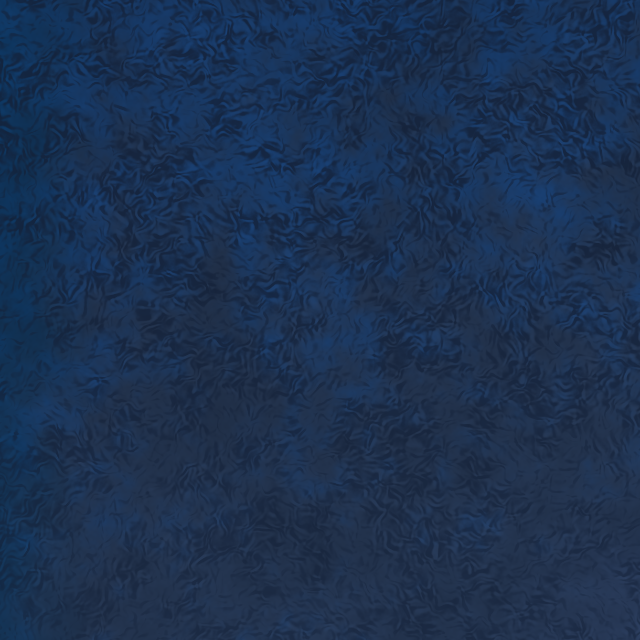
Reproduce this texture procedurally as a WebGL 1 fragment shader.

```glsl
precision highp float;
// Dark blue crinkled leather: short broken creases over soft blotches of navy.
uniform vec2 u_resolution;

const float CELLS = 56.0;
const vec3 SLATE = vec3(0.138, 0.203, 0.308);
const vec3 COBALT = vec3(0.088, 0.222, 0.400);
const vec3 TEAL = vec3(0.030, 0.195, 0.345);
const vec3 HAZE = vec3(0.170, 0.240, 0.370);
const vec3 CREASE = vec3(0.078, 0.130, 0.222);

float hash(vec2 p, float seed) {
  vec3 q = fract(vec3(p.xyx) * 0.1031 + seed * 0.137);
  q += dot(q, q.yzx + 33.33);
  return fract((q.x + q.y) * q.z);
}

float noise(vec2 p, float seed) {
  vec2 i = floor(p);
  vec2 f = p - i;
  f = f * f * (3.0 - 2.0 * f);
  float low = mix(hash(i, seed), hash(i + vec2(1.0, 0.0), seed), f.x);
  float high = mix(hash(i + vec2(0.0, 1.0), seed), hash(i + vec2(1.0), seed), f.x);
  return mix(low, high, f.y);
}

float fbm(vec2 p, float seed) {
  float sum = 0.0;
  float gain = 0.5;
  for (int octave = 0; octave < 4; octave++) {
    sum += gain * noise(p, seed + float(octave));
    p = mat2(0.8, 0.6, -0.6, 0.8) * p * 2.03 + 7.1;
    gain *= 0.5;
  }
  return sum / 0.9375;
}

// One short wave packet, long along its angle and narrow across it.
float wrinkle(vec2 d, float angle, float phase) {
  vec2 along = vec2(cos(angle), sin(angle));
  float u = dot(d, along);
  float v = dot(d, vec2(-along.y, along.x));
  v += 0.5 * u * u * (phase - 0.5);
  float window = max(0.0, 1.0 - 1.3 * u * u - 4.0 * v * v);
  return window * window * cos(9.0 * v + 6.2832 * phase);
}

// Sums scattered wrinkles whose angle follows a slowly turning flow.
float wrinkleField(vec2 p) {
  vec2 cell = floor(p);
  float sum = 0.0;
  for (int y = -1; y <= 1; y++) {
    for (int x = -1; x <= 1; x++) {
      vec2 id = cell + vec2(float(x), float(y));
      float flow = 0.4 + 3.6 * (noise(id / 9.0, 21.0) - 0.5);
      for (int k = 0; k < 2; k++) {
        float seed = 3.0 + 5.0 * float(k);
        vec2 center = id + vec2(hash(id, seed), hash(id, seed + 1.0));
        float angle = flow + 2.0 * (hash(id, seed + 2.0) - 0.5);
        sum += wrinkle(p - center, angle, hash(id, seed + 3.0));
      }
    }
  }
  return sum;
}

// Broad colour: cobalt above, slate below, teal left edge, hazy lower right.
vec3 baseColor(vec2 uv) {
  float blotch = fbm(uv * 6.0, 31.0) - 0.5;
  float patches = fbm(uv * 26.0, 41.0) - 0.5;
  float height = uv.y - 0.25 * uv.x;
  float blue = smoothstep(0.0, 1.05, height + 0.45 * blotch + 1.1 * patches);
  vec3 color = mix(SLATE, COBALT, blue);
  float edge = 1.0 - smoothstep(0.0, 0.15, uv.x + 0.15 * blotch);
  color = mix(color, TEAL, 0.6 * edge);
  float corner = 1.0 - smoothstep(0.0, 0.28, length(uv - vec2(1.0, 0.0)));
  color = mix(color, HAZE, 0.6 * corner);
  return color * (1.0 + 0.22 * blotch + 0.15 * patches);
}

void main() {
  vec2 uv = gl_FragCoord.xy / u_resolution;
  vec2 warp = vec2(noise(uv * 60.0, 51.0), noise(uv * 60.0, 61.0)) - 0.5;
  float relief = 0.8 * wrinkleField(uv * CELLS + 0.8 * warp);
  relief += 1.5 * (fbm(uv * 70.0, 71.0) - 0.5);

  // Smooth plateaus interrupt the creased areas.
  float rough = smoothstep(0.33, 0.62, fbm(uv * 20.0, 81.0));
  float fade = 0.6 + 0.3 * smoothstep(0.0, 0.75, uv.y);
  float crease = smoothstep(-0.4, 0.9, relief + 0.5 * (rough - 0.5));
  float rim = smoothstep(0.25, 1.1, -relief);

  vec3 color = baseColor(uv);
  color = mix(color, CREASE, crease * mix(0.6, 0.9, rough) * fade);
  color *= 1.0 + 0.08 * rim * rough;
  color *= 0.98 + 0.04 * noise(uv * 190.0, 91.0);
  gl_FragColor = vec4(color, 1.0);
}
```
